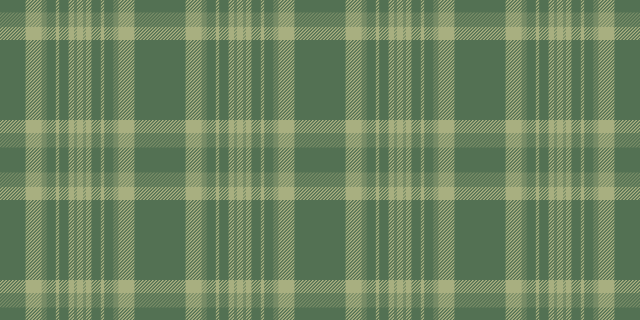
Give the GLSL for this pattern, as a Shadertoy shader.

```glsl
// Woven plaid in greens: four setts across and two down, each mirrored about its centre.
// Warp and weft stripes are bands of distance from the sett centre; a diagonal
// twill decides which of the two threads lies on top.

#define SETTS_DOWN 2.0
#define SETT_UNITS 192.0
#define TWILL_PER_SETT 48.0
#define WARP_SHARE 0.5
#define BASE_GREEN vec3(0.325, 0.443, 0.325)
#define MID_GREEN vec3(0.465, 0.545, 0.400)
#define PALE_GREEN vec3(0.660, 0.685, 0.500)

// Coverage of the stripe between two distances, softened over one pixel.
float band(float dist, float inner, float outer, float pixel) {
    float halfWidth = 0.5 * (outer - inner);
    float edge = abs(dist - 0.5 * (inner + outer)) - halfWidth;
    return clamp(0.5 - edge / pixel, 0.0, 1.0);
}

// Vertical threads: wide outer bars, fine lines and a triple centre stripe.
vec3 warpColor(float dist, float pixel) {
    float mid = band(dist, 40.0, 46.5, pixel) + band(dist, 3.8, 7.2, pixel);
    float pale = band(dist, 46.0, 65.3, pixel)
               + band(dist, 25.0, 29.0, pixel)
               + band(dist, 7.2, 13.7, pixel)
               + band(dist, -3.8, 3.8, pixel);
    vec3 color = mix(BASE_GREEN, MID_GREEN, min(mid, 1.0));
    return mix(color, PALE_GREEN, min(pale, 1.0));
}

// Horizontal threads: a pale bar beside a muted bar, mirrored.
vec3 weftColor(float dist, float pixel) {
    vec3 color = mix(BASE_GREEN, MID_GREEN, band(dist, 63.5, 81.0, pixel));
    return mix(color, PALE_GREEN, band(dist, 48.0, 63.7, pixel));
}

// Share of warp on top along rising diagonals.
float twill(vec2 sett, float pixel) {
    float phase = fract((sett.x - sett.y) * TWILL_PER_SETT);
    float ridge = 0.5 * WARP_SHARE - abs(phase - 0.5);
    float softness = max(pixel * TWILL_PER_SETT / SETT_UNITS, 0.001);
    return mix(clamp(ridge / softness + 0.5, 0.0, 1.0), WARP_SHARE,
               smoothstep(0.5, 1.0, softness));
}

void mainImage(out vec4 fragColor, in vec2 fragCoord) {
    vec2 sett = fragCoord / iResolution.y * SETTS_DOWN;
    float pixel = SETT_UNITS * SETTS_DOWN / iResolution.y;

    // Mirrored distance from the sett centre, in thread units
    vec2 dist = abs(fract(sett) - 0.5) * SETT_UNITS;

    vec3 warp = warpColor(dist.x, pixel);
    vec3 weft = weftColor(dist.y, pixel);
    fragColor = vec4(mix(weft, warp, twill(sett, pixel)), 1.0);
}
```
